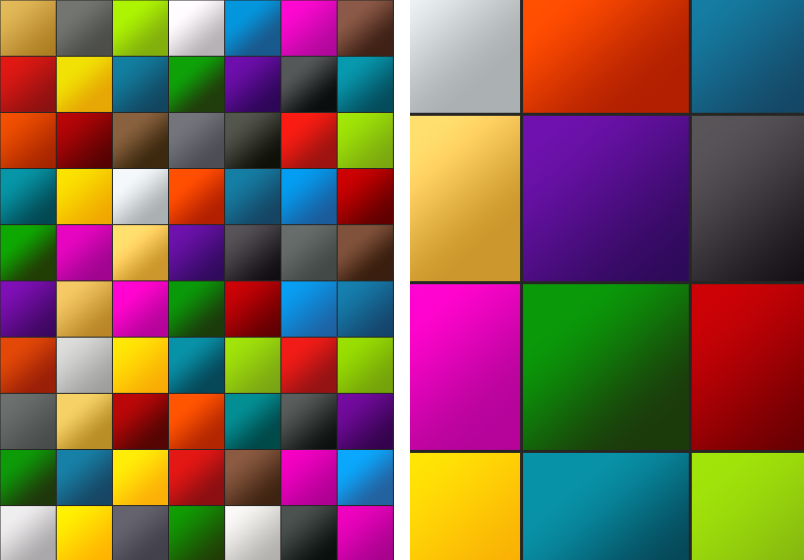
Left: the whole. Right: its middle third, enlarged.
Give the GLSL for this pattern, as a WebGL 2 fragment shader.

```glsl
#version 300 es
precision highp float;
// A wall of square colour swatches, 7 across and about 10 down, ruled by thin dark lines.
// Each swatch fades diagonally from a light tone to a deep one; the tones are dealt
// in shuffled rounds of the palette, with small shifts of shade and softness.

uniform vec2 u_resolution;
out vec4 outColor;

const int COLUMNS = 7;
const int TONES = 16;
const float PITCH = 0.1426;        // swatch size, in canvas widths
const float LINE_WIDTH = 0.018;    // in swatch sizes
const vec3 LINE_COLOR = vec3(0.15, 0.15, 0.14);
const vec2 FADE_AXIS = vec2(0.46, 0.54);
const float FADE_CENTER = 0.52;
const float FADE_SOFT_MIN = 0.25;  // half length of the fade
const float FADE_SOFT_MAX = 0.48;
const float SHADE_SHIFT = 0.10;
const float TINT_SHIFT = 0.04;

// Upper left tones
const vec3 LIGHT[TONES] = vec3[](
  vec3(0.95, 0.79, 0.38), vec3(0.42, 0.42, 0.43), vec3(0.67, 0.94, 0.02), vec3(0.92, 0.92, 0.92),
  vec3(0.02, 0.61, 0.93), vec3(0.95, 0.01, 0.78), vec3(0.54, 0.37, 0.26), vec3(0.88, 0.10, 0.08),
  vec3(0.97, 0.88, 0.01), vec3(0.07, 0.48, 0.63), vec3(0.05, 0.60, 0.02), vec3(0.46, 0.05, 0.68),
  vec3(0.33, 0.33, 0.33), vec3(0.02, 0.56, 0.62), vec3(0.94, 0.30, 0.01), vec3(0.78, 0.01, 0.02));

// Lower right tones
const vec3 DEEP[TONES] = vec3[](
  vec3(0.72, 0.53, 0.14), vec3(0.28, 0.28, 0.29), vec3(0.51, 0.68, 0.06), vec3(0.65, 0.65, 0.65),
  vec3(0.11, 0.36, 0.60), vec3(0.66, 0.01, 0.58), vec3(0.24, 0.15, 0.07), vec3(0.55, 0.07, 0.07),
  vec3(0.93, 0.65, 0.01), vec3(0.07, 0.26, 0.38), vec3(0.12, 0.22, 0.03), vec3(0.20, 0.02, 0.34),
  vec3(0.05, 0.05, 0.05), vec3(0.01, 0.28, 0.32), vec3(0.64, 0.13, 0.01), vec3(0.36, 0.00, 0.00));

vec3 hash3(float n) {
  vec3 p = fract(vec3(n) * vec3(0.1031, 0.1130, 0.0973));
  p += dot(p, p.yzx + 33.33);
  return fract((p.xxy + p.yzz) * p.zyx);
}

// Every round uses each tone once; odd strides and even offsets keep neighbours apart.
int toneIndex(int cell) {
  int dealt = cell / TONES;
  int stride = 2 * ((dealt * 5) % 8) + 1;
  return ((cell % TONES) * stride + 6 * dealt) % TONES;
}

vec3 swatch(ivec2 id, vec2 q) {
  int cell = id.y * COLUMNS + min(id.x, COLUMNS - 1);
  int tone = toneIndex(cell);
  vec3 rnd = hash3(float(cell) + 1.0);
  vec3 tint = hash3(float(cell) + 101.0) - 0.5;

  float softness = mix(FADE_SOFT_MIN, FADE_SOFT_MAX, rnd.x);
  float fade = smoothstep(FADE_CENTER - softness, FADE_CENTER + softness, dot(q, FADE_AXIS));
  vec3 color = mix(LIGHT[tone], DEEP[tone], fade);
  return color * (1.0 + SHADE_SHIFT * (2.0 * rnd.y - 1.0)) + TINT_SHIFT * tint;
}

void main() {
  // Grid position, counted from the upper left corner
  vec2 fromTop = vec2(gl_FragCoord.x, u_resolution.y - gl_FragCoord.y);
  vec2 grid = fromTop / (u_resolution.x * PITCH);
  float pixel = 1.0 / (u_resolution.x * PITCH);
  vec2 q = fract(grid);
  vec3 color = swatch(ivec2(floor(grid)), q);

  // Ruled lines
  vec2 edge = min(q, 1.0 - q);
  float d = min(edge.x, edge.y) - 0.5 * LINE_WIDTH;
  float line = 1.0 - smoothstep(-0.5 * pixel, 0.5 * pixel, d);
  outColor = vec4(clamp(mix(color, LINE_COLOR, line), 0.0, 1.0), 1.0);
}
```
